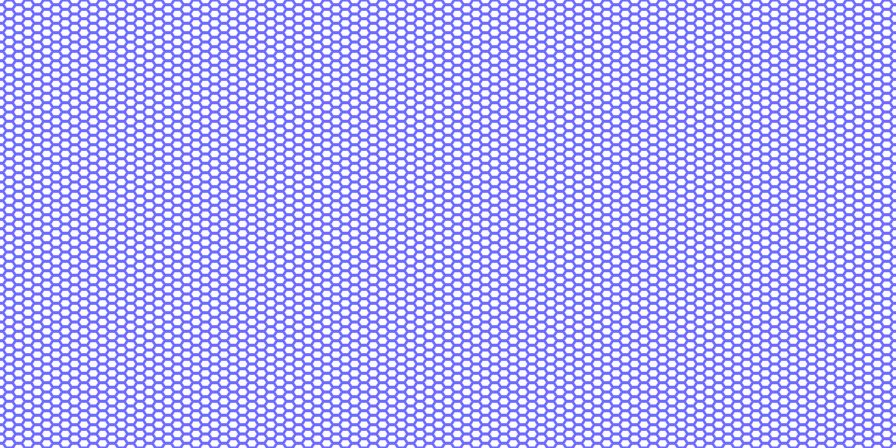
Give the GLSL for this pattern, as a Shadertoy shader.

```glsl
// Flat-topped honeycomb mesh: violet-blue wires around white hexagonal holes.
// Two interleaved rectangular lattices give the cell centres; the signed
// distance to the nearest cell's walls, offset by the wire width, gives the ink.

const vec2 REPEATS = vec2(48.0, 48.0);    // whole repeats across and down
const vec2 CELL = vec2(2.0, 1.0);         // repeat size, in row heights
const float BAR_HALF_WIDTH = 0.165;       // horizontal wires
const float DIAGONAL_HALF_WIDTH = 0.14;   // slanted wires
const vec3 HOLE_COLOR = vec3(0.99, 0.99, 1.0);
const vec3 WIRE_COLOR = vec3(0.42, 0.41, 1.0);

// Offset from the nearest centre of a rectangular lattice.
vec2 latticeOffset(vec2 p, vec2 size) {
    return (fract(p / size + 0.5) - 0.5) * size;
}

// Signed distance to a hexagonal hole, negative inside.
float hexHole(vec2 p, float barHalf, float diagonalHalf) {
    vec2 q = abs(p);
    vec2 normal = normalize(vec2(0.5, 1.0 / 3.0));
    float wall = dot(vec2(0.5, 0.25), normal);
    return max(q.y - 0.5 + barHalf, dot(q, normal) - wall + diagonalHalf);
}

// Union of the holes on both interleaved lattices.
float meshHoles(vec2 p, vec2 size, float barHalf, float diagonalHalf) {
    float evenColumns = hexHole(latticeOffset(p, size), barHalf, diagonalHalf);
    float oddColumns = hexHole(latticeOffset(p + 0.5 * size, size), barHalf, diagonalHalf);
    return min(evenColumns, oddColumns);
}

void mainImage(out vec4 fragColor, in vec2 fragCoord) {
    vec2 uv = fragCoord / iResolution.xy;
    vec2 p = uv * REPEATS * CELL;
    float pixel = REPEATS.y * CELL.y / iResolution.y;

    // Blend over about one pixel at the wire edges
    float d = meshHoles(p, CELL, BAR_HALF_WIDTH, DIAGONAL_HALF_WIDTH);
    float ink = clamp(0.5 + d / (1.2 * pixel), 0.0, 1.0);
    fragColor = vec4(mix(HOLE_COLOR, WIRE_COLOR, ink), 1.0);
}
```
